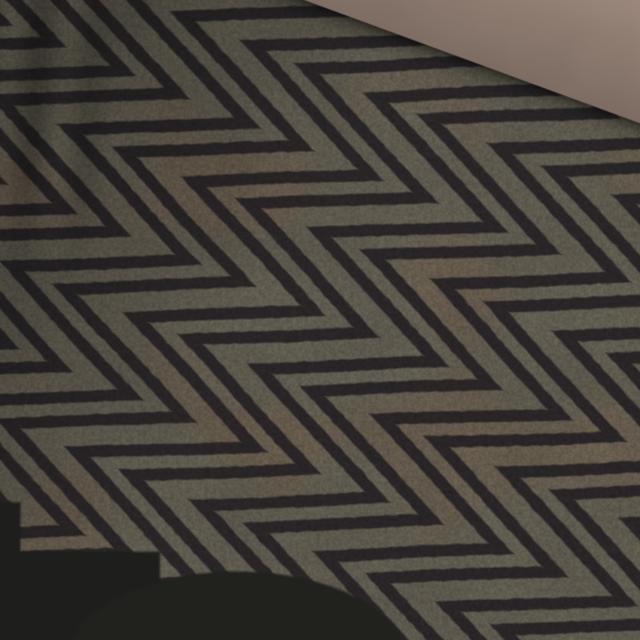
A Shadertoy shader for this pattern:

```glsl
// Woven zigzag cloth: paired dark stripes bent into a slanted chevron.
// A skewed lattice turns every stripe into a triangle wave; gradient noise
// adds weave grain, uneven dye and shading. A pale panel and dark shapes overlap it.

#define BEND_STEP vec2(-0.0911, 0.2122)   // one zigzag to the next, along a stripe
#define PAIR_STEP vec2(0.1934, 0.0803)    // one stripe pair to the next
#define ORIGIN vec2(0.5677, 0.1432)       // left tip of one pair
#define AMPLITUDE 1.19                    // zigzag depth, in pair steps
#define STRIPE_WIDTH 0.212                // in pair steps
#define STRIPE_GAP 0.435                  // between the two stripes of a pair
#define SOFTNESS 0.028
#define CLOTH_COLOR vec3(0.352, 0.336, 0.292)
#define STRIPE_COLOR vec3(0.155, 0.140, 0.147)
#define PANEL_COLOR vec3(0.555, 0.483, 0.440)
#define SHADOW_COLOR vec3(0.118, 0.116, 0.108)
#define GRAIN 0.13

vec2 hashGradient(vec2 cell) {
    vec3 h = fract(cell.xyx * vec3(0.1031, 0.1030, 0.0973));
    h += dot(h, h.yzx + 33.33);
    float angle = 6.2832 * fract((h.x + h.y) * h.z);
    return vec2(cos(angle), sin(angle));
}

float gradientNoise(vec2 p) {
    vec2 i = floor(p), f = p - i;
    vec2 u = f * f * f * (f * (f * 6.0 - 15.0) + 10.0);
    vec2 e = vec2(1.0, 0.0);
    float a = dot(hashGradient(i), f);
    float b = dot(hashGradient(i + e.xy), f - e.xy);
    float c = dot(hashGradient(i + e.yx), f - e.yx);
    float d = dot(hashGradient(i + e.xx), f - e.xx);
    return mix(mix(a, b, u.x), mix(c, d, u.x), u.y);
}

float fractalNoise(vec2 p) {
    float sum = 0.0, weight = 0.6;
    for (int k = 0; k < 3; k++) {
        sum += weight * gradientNoise(p);
        p = p * 2.03 + 17.1;
        weight *= 0.5;
    }
    return sum;
}

// Coverage of a shape from its signed distance
float fill(float dist, float blur) {
    return 1.0 - smoothstep(-blur, blur, dist);
}

float boxDistance(vec2 p, vec2 low, vec2 high) {
    vec2 d = max(low - p, p - high);
    return max(d.x, d.y);
}

// Distance to the nearest stripe centred on a phase, in pair steps
float stripeDistance(float phase, float center) {
    return abs(fract(phase - center + 0.5) - 0.5) - 0.5 * STRIPE_WIDTH;
}

float zigzagStripes(vec2 p) {
    vec2 lattice = inverse(mat2(BEND_STEP, PAIR_STEP)) * (p - ORIGIN);
    float wave = 1.0 - abs(2.0 * fract(lattice.x) - 1.0);
    float phase = lattice.y - AMPLITUDE * wave;
    float firstCenter = 0.5 * STRIPE_WIDTH;
    float dist = min(stripeDistance(phase, firstCenter),
                     stripeDistance(phase, firstCenter + STRIPE_GAP));
    return fill(dist, max(SOFTNESS, fwidth(phase)));
}

vec3 cloth(vec2 p) {
    // Slight weave irregularity along the stripe edges
    vec2 wobble = vec2(gradientNoise(p * 70.0), gradientNoise(p * 70.0 + 40.0));
    vec2 drift = vec2(gradientNoise(p * 4.0 + 9.0), gradientNoise(p * 4.0 + 31.0));
    float stripes = zigzagStripes(p + 0.0018 * wobble + 0.004 * drift);

    // Uneven dye, with warm patches
    float dye = fractalNoise(p * 7.0 + 3.0);
    vec3 base = CLOTH_COLOR * (1.0 + 0.12 * dye);
    base += vec3(0.022, 0.0, -0.008) * smoothstep(0.0, 0.35, gradientNoise(p * 5.0 + 60.0));
    vec3 color = mix(base, STRIPE_COLOR, stripes);

    // Dim upper left, with soft upright folds
    float light = mix(0.74, 1.04, smoothstep(0.0, 0.75, p.x + 0.55 * p.y));
    float foldArea = (1.0 - smoothstep(0.08, 0.24, p.x)) * (1.0 - smoothstep(0.2, 0.5, p.y));
    light += 0.10 * foldArea * sin(70.0 * p.x + 6.0 * p.y);
    return color * light;
}

void mainImage(out vec4 fragColor, in vec2 fragCoord) {
    vec2 p = fragCoord / iResolution.xy;
    p.y = 1.0 - p.y;
    float blur = max(0.0018, 1.0 / iResolution.y);

    vec3 color = cloth(p);
    color *= 1.0 + GRAIN * (gradientNoise(p * 210.0) + 0.7 * gradientNoise(p * 110.0));

    // Pale panel across the upper right, with a contact shadow below
    float panelDist = dot(p - vec2(0.475, 0.0), normalize(vec2(-0.367, 1.0)));
    color *= 1.0 - 0.55 * exp(-max(panelDist, 0.0) * 70.0);
    vec3 panel = PANEL_COLOR * (1.0 - 1.2 * (panelDist + 0.1) + 0.04 * fractalNoise(p * 12.0));
    color = mix(color, panel, fill(panelDist, blur));

    // Dark blocks and a low dome in the lower left
    float blocks = min(boxDistance(p, vec2(-0.1, 0.785), vec2(0.032, 1.1)),
                       boxDistance(p, vec2(-0.1, 0.862), vec2(0.25, 1.1)));
    float dome = (length((p - vec2(0.37, 1.03)) / vec2(0.265, 0.137)) - 1.0) * 0.137;
    color = mix(color, SHADOW_COLOR, fill(blocks, 2.0 * blur));
    color = mix(color, SHADOW_COLOR * 1.1, fill(dome, 2.0 * blur));

    fragColor = vec4(color, 1.0);
}
```
